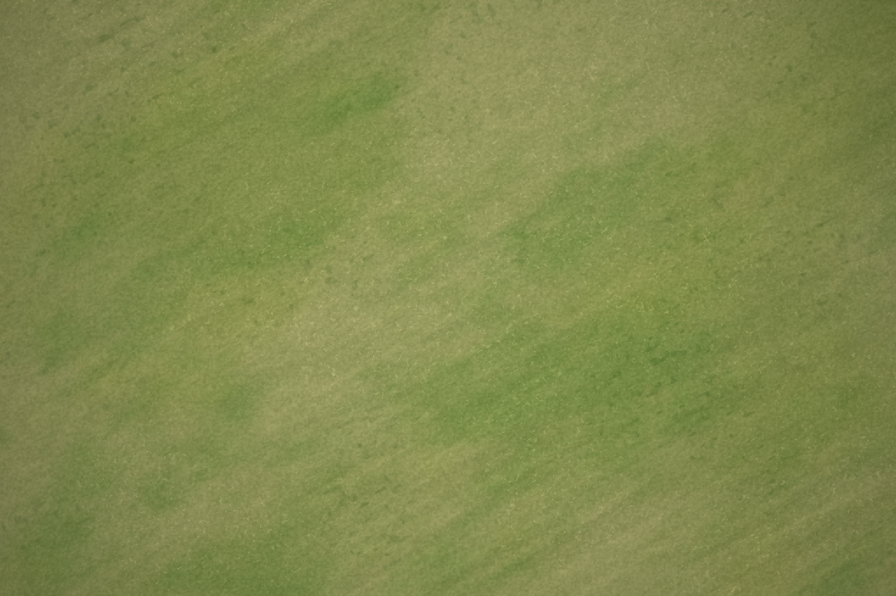
Reproduce this texture procedurally as a Shadertoy shader.

```glsl
float hash(vec2 cell) {
    vec3 h = fract(cell.xyx * 0.1031);
    h += dot(h, h.yzx + 33.33);
    return fract((h.x + h.y) * h.z);
}

float noise(vec2 p) {
    vec2 cell = floor(p), f = fract(p);
    f = f * f * (3.0 - 2.0 * f);
    return mix(mix(hash(cell), hash(cell + vec2(1, 0)), f.x),
               mix(hash(cell + vec2(0, 1)), hash(cell + vec2(1, 1)), f.x), f.y);
}

float fbm(vec2 p) {
    float sum = 0.0, weight = 0.46;
    for (int i = 0; i < 6; i++) {
        sum += weight * noise(p);
        p = mat2(0.96, 0.28, -0.28, 0.96) * p * 2.03 + 17.3;
        weight *= 0.56;
    }
    return sum;
}

void mainImage(out vec4 fragColor, in vec2 fragCoord) {
    vec2 p = (fragCoord - 0.5 * iResolution.xy) / iResolution.y;

    // Mowing direction, rising to the right
    vec2 along = vec2(0.87, 0.49);
    vec2 q = vec2(dot(p, along), dot(p, vec2(-along.y, along.x))) + 8.0;

    // Broad drifts of dry, lush and yellow grass
    float dry = smoothstep(0.3, 0.72, fbm(q * vec2(1.8, 3.0) + 3.0));
    float lushBand = exp(-pow((p.y + 0.15 - 0.06 * p.x) / 0.13, 2.0));
    float ragged = 0.22 * (fbm(q * vec2(14.0, 40.0) + 5.0) - 0.5);
    float lush = smoothstep(0.48, 0.84, fbm(q * vec2(4.0, 8.0) + 31.0) + 0.12 * lushBand + ragged);
    float yellow = smoothstep(0.48, 0.8, fbm(q * vec2(3.5, 6.0) + 57.0));
    vec3 color = mix(vec3(0.53, 0.573, 0.305), vec3(0.602, 0.612, 0.378), dry);
    color = mix(color, vec3(0.45, 0.55, 0.265), 0.68 * lush);
    color = mix(color, vec3(0.595, 0.62, 0.305), 0.4 * yellow);

    // Faint streaks, stronger in some areas
    float streak = noise(q * vec2(3.0, 65.0)) + 0.9 * noise(q * vec2(6.0, 130.0)) - 0.95;
    float streakArea = smoothstep(0.3, 0.7, noise(q * 2.3 + 11.0));
    color += streak * mix(0.006, 0.038, streakArea) * vec3(1.0, 0.8, 0.7);

    // Clumps and crisp fine blades
    float clump = fbm(q * vec2(30.0, 50.0)) - 0.5;
    float blade = 0.8 * noise(q * vec2(200.0, 270.0)) + 0.72 * noise(p * 340.0 + 400.5) - 0.76;
    color += clump * vec3(0.065, 0.045, 0.05) + blade * vec3(0.067, 0.062, 0.06);

    // Sparse dark tufts and pale straw flecks
    float tuft = smoothstep(0.72, 0.95, noise(q * vec2(80.0, 120.0) + 90.0));
    tuft *= smoothstep(0.45, 0.75, noise(q * 7.0 + 71.0));
    float straw = smoothstep(0.78, 0.96, noise(q * vec2(230.0, 260.0) + 23.0));
    straw *= smoothstep(0.25, 0.75, noise(q * 5.0 + 43.0));
    color -= tuft * vec3(0.07, 0.05, 0.045);
    color += straw * vec3(0.075, 0.065, 0.06);

    // Darkening towards the corners
    color *= 1.0 - 0.32 * dot(p, p);
    fragColor = vec4(color, 1.0);
}
```
